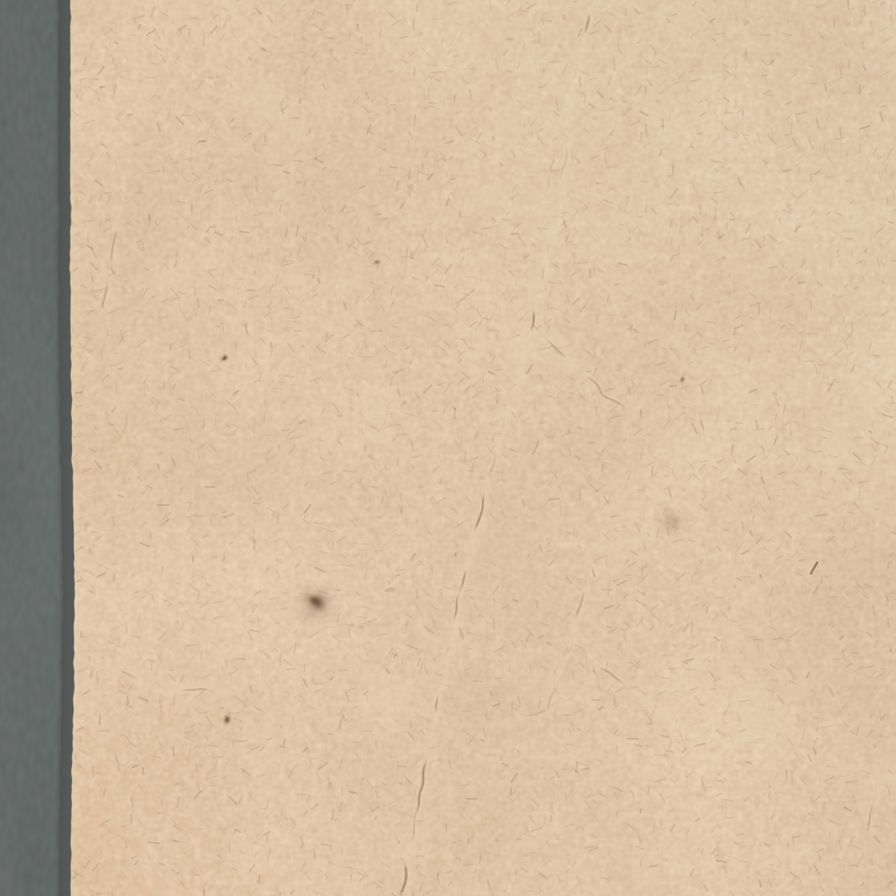
Give the GLSL for this texture, as a Shadertoy shader.

```glsl
// Aged tan paper with a torn left edge lying on a slate-grey board.
// Gradient noise gives mottling and grain, hashed cells scatter the fibres,
// and distances to bent segments draw the creases.

#define PAPER vec3(0.872, 0.773, 0.652)
#define PAPER_LIGHT vec3(0.900, 0.825, 0.710)
#define BOARD vec3(0.398, 0.420, 0.414)
#define BOARD_SHADE vec3(0.335, 0.348, 0.345)
#define INK vec3(0.43, 0.29, 0.19)
#define EDGE_X 0.0785
#define GRAIN 0.050
#define MOTTLE 0.035
#define FIBRE 0.20
#define CREASE_WIDTH 0.0045

// Main fold, from top to bottom
const vec2 FOLD[8] = vec2[8](
    vec2(.664, 1.0), vec2(.640, .90), vec2(.628, .78), vec2(.594, .638),
    vec2(.540, .44), vec2(.517, .35), vec2(.488, .206), vec2(.449, 0.0));

// Minor creases: start and end of each segment
const vec4 BRANCH[12] = vec4[12](
    vec4(.594, .638, .703, .538), vec4(.651, .336, .638, .284),
    vec4(.638, .284, .755, .190), vec4(.755, .190, .807, .170),
    vec4(.807, .170, .859, .180), vec4(.638, .284, .612, .206),
    vec4(.612, .206, .560, .193), vec4(.137, .251, .182, .228),
    vec4(.182, .228, .260, .232), vec4(.141, .805, .115, .648),
    vec4(.937, .147, 1.00, .130), vec4(.983, .128, .957, .030));

// Spots: centre, radius, strength
const vec4 SPOT[7] = vec4[7](
    vec4(.352, .327, .0065, .75), vec4(.352, .327, .016, .22),
    vec4(.254, .198, .0040, .75), vec4(.249, .600, .0028, .80),
    vec4(.762, .576, .0025, .55), vec4(.421, .707, .0025, .45),
    vec4(.749, .418, .011, .18));

vec2 hash2(vec2 p) {
    vec3 q = fract(p.xyx * vec3(.1031, .1030, .0973));
    q += dot(q, q.yzx + 33.33);
    return fract((q.xx + q.yz) * q.zy);
}

float gradientNoise(vec2 p) {
    vec2 i = floor(p), f = fract(p);
    vec2 u = f * f * f * (f * (f * 6.0 - 15.0) + 10.0);
    vec2 o = vec2(0, 1);
    float a = dot(hash2(i) * 2.0 - 1.0, f);
    float b = dot(hash2(i + o.yx) * 2.0 - 1.0, f - o.yx);
    float c = dot(hash2(i + o.xy) * 2.0 - 1.0, f - o.xy);
    float d = dot(hash2(i + o.yy) * 2.0 - 1.0, f - o.yy);
    return mix(mix(a, b, u.x), mix(c, d, u.x), u.y);
}

float fbm(vec2 p) {
    float sum = 0.0, amp = 1.0;
    for (int i = 0; i < 4; i++) {
        sum += amp * gradientNoise(p);
        p = p * 2.03 + 17.3;
        amp *= 0.55;
    }
    return sum;
}

// Distance to a segment, signed by the side of it
float sideDistance(vec2 p, vec2 a, vec2 b) {
    vec2 d = b - a, q = p - a;
    float len = length(q - d * clamp(dot(q, d) / dot(d, d), 0.0, 1.0));
    return d.x * q.y < d.y * q.x ? -len : len;
}

float nearer(float a, float b) { return abs(a) < abs(b) ? a : b; }

// Short strokes of random angle, one per cell at most
float fibres(vec2 p, float density, float px) {
    vec2 cell = floor(p * density);
    float ink = 0.0;
    for (int k = 0; k < 9; k++) {
        vec2 id = cell + vec2(k % 3, k / 3) - 1.0;
        vec2 r = hash2(id + 71.0), s = hash2(id + 213.0);
        vec2 along = vec2(cos(s.x * 6.283), sin(s.x * 6.283)) * (.0015 + .0045 * s.y);
        vec2 mid = (id + r) / density;
        float d = abs(sideDistance(p, mid - along, mid + along));
        float present = smoothstep(.45, 1.0, hash2(id + 409.0).x);
        ink = max(ink, present * (1.0 - smoothstep(.0002, .0006 + px, d)));
    }
    return ink;
}

// x: raised pale ridge, y: thin broken crack beside it
vec2 crease(float d, vec2 p, float px) {
    float ridge = exp(-abs(d) / CREASE_WIDTH) * (.65 + .7 * gradientNoise(p * 45.0));
    float gap = smoothstep(-.02, .22, gradientNoise(p * vec2(20, 26) + 5.0));
    float crack = 1.0 - smoothstep(.0003, .0010 + px, abs(d + .0014));
    return vec2(max(ridge, 0.0), crack * gap);
}

vec3 paper(vec2 p, float px) {
    float cloud = fbm(p * 4.5);
    vec3 col = PAPER + MOTTLE * cloud * vec3(.8, 1.0, 1.1);
    col += vec3(-.006, .004, .008) * (p.x + p.y - 1.0);
    col += GRAIN * (gradientNoise(p * 170.0) + .7 * gradientNoise(p * 75.0)) * vec3(.85, 1.0, 1.1);
    float pale = smoothstep(.08, .55, fbm(p * 11.0 + 40.0));
    col = mix(col, PAPER_LIGHT, .25 * pale);

    // Fibres
    col = mix(col, INK, FIBRE * (fibres(p, 42.0, px) + .6 * fibres(p + 3.0, 85.0, px)));

    // Creases
    vec2 bent = p + .007 * vec2(gradientNoise(p * 38.0), gradientNoise(p * 38.0 + 90.0));
    float fold = 9.0, minor = 9.0;
    for (int i = 0; i < 7; i++) fold = nearer(fold, sideDistance(bent, FOLD[i], FOLD[i + 1]));
    for (int i = 0; i < 12; i++) minor = nearer(minor, sideDistance(bent, BRANCH[i].xy, BRANCH[i].zw));
    vec2 mark = max(crease(fold, p, px), vec2(.8, .55) * crease(minor, p, px));
    col = mix(col, PAPER_LIGHT, min(.75 * mark.x, 1.0));
    col = mix(col, INK, .42 * mark.y);

    // Spots and one slanted fleck
    for (int i = 0; i < 7; i++) {
        float r = length(bent - SPOT[i].xy) / SPOT[i].z;
        col = mix(col, INK * .8, SPOT[i].w * exp(-r * r));
    }
    float fleck = abs(sideDistance(p, vec2(.905, .360), vec2(.912, .372)));
    return mix(col, INK, .6 * (1.0 - smoothstep(.0004, .001 + px, fleck)));
}

void mainImage(out vec4 fragColor, in vec2 fragCoord) {
    vec2 p = fragCoord / iResolution.xy;
    float px = 1.0 / iResolution.y;

    // Torn edge, bulging below the middle
    float bulge = (p.y - .32) / .20;
    float edge = EDGE_X + .0045 * exp(-bulge * bulge)
        + .0022 * gradientNoise(vec2(p.y * 75.0, 2.0)) + .0015 * gradientNoise(vec2(p.y * 19.0, 8.0));
    float d = p.x - edge;

    // Board with a shaded strip beside the paper
    vec3 board = BOARD + .03 * gradientNoise(p * vec2(150, 70)) + .025 * fbm(p * vec2(9, 3));
    board = mix(board, BOARD_SHADE, smoothstep(-.019, -.009, d));
    board -= .035 * exp(-abs(d + .012) / .002);

    // Paper with a pale ragged rim
    vec3 sheet = paper(p, px);
    float rim = exp(-abs(d) / .0025) * (.45 + .45 * exp(-bulge * bulge));
    sheet = mix(sheet, vec3(.88, .83, .76), rim);

    fragColor = vec4(mix(board, sheet, smoothstep(-px, px, d)), 1.0);
}
```
